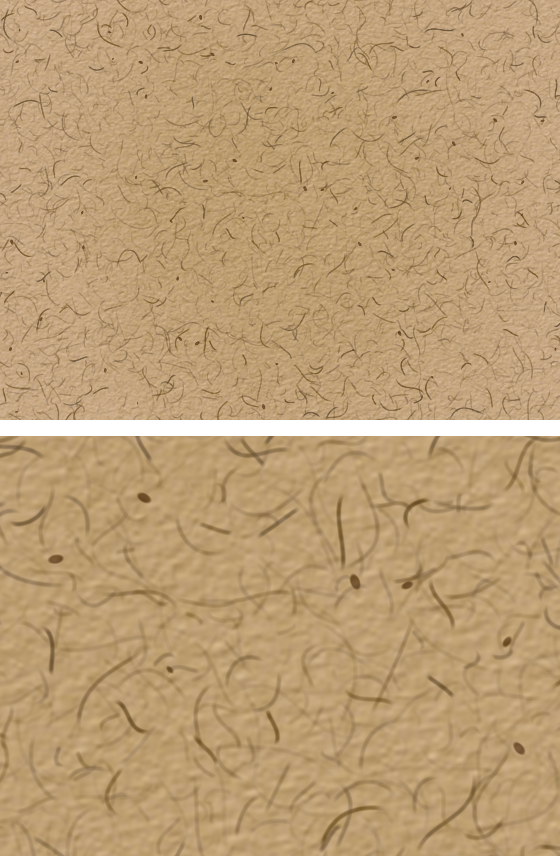
Top, the full canvas; bottom, a detail of the centre.
Reproduce this texture procedurally as a Shadertoy shader.

```glsl
// Tan handmade paper: embossed grain, uneven warm light, scattered curved plant fibres.

const vec3 PAPER = vec3(0.757, 0.638, 0.475);
const vec3 OLIVE_FIBRE = vec3(0.43, 0.31, 0.11);
const vec3 GREY_FIBRE = vec3(0.36, 0.28, 0.19);
const vec3 SPECK = vec3(0.33, 0.21, 0.08);

vec4 hash4(vec2 p) {
    vec4 q = fract(p.xyxy * vec4(0.1031, 0.1030, 0.0973, 0.1099));
    q += dot(q, q.wzxy + 33.33);
    return fract((q.xxyz + q.yzzw) * q.zywx);
}

float noise(vec2 p) {
    vec2 cell = floor(p);
    vec2 f = fract(p);
    f = f * f * (3.0 - 2.0 * f);
    float low = mix(hash4(cell).x, hash4(cell + vec2(1, 0)).x, f.x);
    float high = mix(hash4(cell + vec2(0, 1)).x, hash4(cell + vec2(1, 1)).x, f.x);
    return mix(low, high, f.y);
}

vec2 rotate(vec2 p, float angle) {
    float c = cos(angle), s = sin(angle);
    return vec2(c * p.x + s * p.y, c * p.y - s * p.x);
}

// Surface height, slightly stretched sideways
float paperHeight(vec2 p) {
    vec2 q = rotate(p, 0.2);
    return 0.6 * noise(q * vec2(95.0, 150.0) + 40.0)
         + 0.5 * noise(q * vec2(190.0, 250.0) + 90.0);
}

// Coverage of one bent strand centred on zero, tapered to its ends
float strand(vec2 p, float halfLength, float bend, float wave, float width, float soft) {
    float t = p.x / halfLength;
    float curve = halfLength * (bend * (t * t - 0.4) + wave * t * (t * t - 0.7));
    float slope = 2.0 * bend * t + wave * (3.0 * t * t - 0.7);
    float d = abs(p.y - curve) * inversesqrt(1.0 + slope * slope);
    float ends = 1.0 - smoothstep(0.65, 1.0, abs(t));
    return ends * (1.0 - smoothstep(width, width + soft, d));
}

// One jittered grid of fibres laid over the colour beneath
vec3 fibreLayer(vec3 colour, vec2 p, float size, float strength, float soft, float seed) {
    vec2 home = floor(p / size);
    for (int j = -1; j <= 1; j++)
    for (int i = -1; i <= 1; i++) {
        vec2 cell = home + vec2(i, j);
        vec4 place = hash4(cell + seed * 17.3 + 50.0);
        vec4 shape = hash4(cell + seed * 31.7 + 250.0);
        float angle = 6.2832 * place.z;
        angle -= 0.3 * sin(2.0 * angle);
        vec2 q = rotate(p - (cell + place.xy) * size, angle);
        float halfLength = size * mix(0.25, 0.85, shape.x * shape.x);
        float cover = strand(q, halfLength, 1.3 * (shape.y - 0.5),
                             0.9 * (shape.z - 0.5), 0.0005, soft);
        float opacity = strength * mix(0.12, 1.0, place.w * place.w * place.w);
        vec3 ink = mix(OLIVE_FIBRE, GREY_FIBRE, shape.w);
        colour = mix(colour, ink, cover * opacity);
    }
    return colour;
}

// Rare small dark crumbs
float specks(vec2 p, float size, float soft) {
    vec2 cell = floor(p / size);
    vec4 h = hash4(cell + 700.0);
    vec2 q = p - (cell + mix(vec2(0.2), vec2(0.8), h.xy)) * size;
    q = rotate(q, 6.2832 * h.x) * vec2(0.7, 1.2);
    float radius = mix(0.0008, 0.0032, h.z);
    return step(0.75, h.w) * (1.0 - smoothstep(radius, radius + soft, length(q)));
}

void mainImage(out vec4 fragColor, in vec2 fragCoord) {
    vec2 p = fragCoord / iResolution.y;
    vec2 fromCentre = fragCoord / iResolution.xy - 0.5;
    float soft = max(0.0022, 1.0 / iResolution.y);

    // Yellower, darker middle and paler, pinker sides
    float side = smoothstep(0.1, 0.6, length(fromCentre * vec2(1.1, 0.75)));
    vec3 colour = PAPER + mix(vec3(-0.012, -0.014, -0.026), vec3(0.024, 0.022, 0.042), side);
    float cloud = noise(p * 7.0 + 5.0) + 0.6 * noise(p * 19.0 + 12.0) - 0.8;
    colour += cloud * vec3(0.012, 0.013, 0.017);

    // Fibres, from faint and short to long and dark
    for (int k = 0; k < 3; k++) {
        float seed = float(k);
        colour = fibreLayer(colour, rotate(p, seed) + 9.0, 0.036, 0.40, soft, seed);
    }
    for (int k = 3; k < 6; k++) {
        float seed = float(k);
        colour = fibreLayer(colour, rotate(p, seed) + 9.0, 0.058, 0.82, soft, seed);
    }
    colour = mix(colour, SPECK, 0.75 * specks(p, 0.075, soft));

    // Raking light over the grain, with a little colour mottling
    float relief = paperHeight(p) - paperHeight(p + vec2(-0.0022, 0.0035));
    float mottle = noise(p * 170.0 + 300.0) - 0.5;
    colour += relief * vec3(0.105, 0.108, 0.104);
    colour += mottle * vec3(0.025, 0.028, 0.065);

    fragColor = vec4(clamp(colour, 0.0, 1.0), 1.0);
}
```
